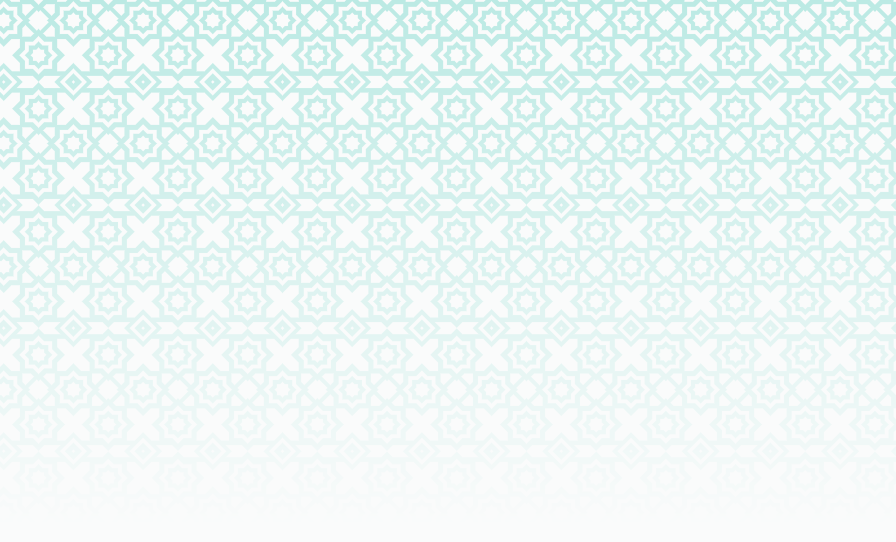
This pattern is drawn by a WebGL 1 fragment shader. Its source:

```glsl
precision highp float;
// Geometric strapwork of eight-pointed stars, crosses and diamonds, fading down the canvas.

uniform vec2 u_resolution;

// Size of the eight-pointed star (two crossed squares) through a point.
float starSize(vec2 p) {
  p = abs(p);
  return min(max(p.x, p.y), (p.x + p.y) * 0.7071);
}

// Signed distance to the pale shapes, positive inside; one unit is half a column.
float paleShapes(vec2 p) {
  // Mirror into one quarter of the repeat.
  const float halfRow = 1.766;
  vec2 q = vec2(abs(mod(p.x + 1.0, 2.0) - 1.0),
                abs(mod(p.y + halfRow, 2.0 * halfRow) - halfRow));

  // Stars: a pale outline and a pale heart.
  float star = min(starSize(q), starSize(q - 1.0));
  float stars = max(0.055 - abs(star - 0.335), 0.16 - star);

  // Diamonds: a pale outline with a small dot.
  float rise = halfRow - q.y;
  float diamond = (q.x + rise) * 0.7071;
  float diamonds = max(0.05 - abs(diamond - 0.225), 0.035 - diamond);

  // Crosses and arrows fill the gaps, cut by the straps around them.
  float gaps = min(star - 0.535, diamond - 0.385);
  gaps = min(gaps, abs(rise - 0.24) - 0.065);

  // A square strap turns every second cross into a knot.
  float knot = (1.0 - q.x + q.y) * 0.7071;
  gaps = min(gaps, abs(knot - 0.3) - 0.057);

  return max(gaps, max(stars, diamonds));
}

void main() {
  // Columns are set by the canvas width and hang from its top edge.
  float unitsPerPixel = 25.71 / u_resolution.x;
  vec2 fromTop = vec2(gl_FragCoord.x, u_resolution.y - gl_FragCoord.y);
  vec2 p = fromTop * unitsPerPixel - vec2(2.106, 0.586);

  float edge = 0.65 * unitsPerPixel;
  float strap = 1.0 - smoothstep(-edge, edge, paleShapes(p));

  // The straps lose their colour towards the bottom.
  float fade = clamp(1.0 - fromTop.y / (0.97 * u_resolution.y), 0.0, 1.0);
  vec3 ground = vec3(0.98, 0.984, 0.984);
  vec3 mint = vec3(0.735, 0.917, 0.894);
  gl_FragColor = vec4(mix(ground, mint, strap * fade), 1.0);
}
```
